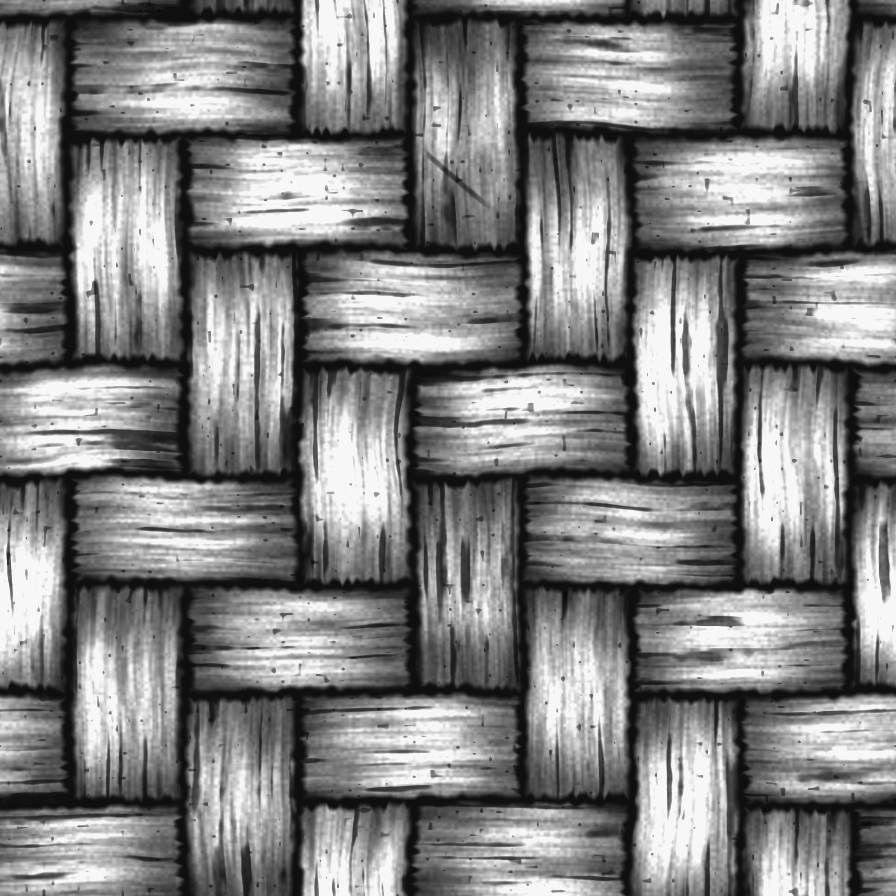
Reproduce this pattern procedurally as a WebGL 2 fragment shader.

```glsl
#version 300 es
precision highp float;
// Seamless grey twill basket weave of worn, fibrous flat strips.

#define CELLS 8.0          // strips across and down, a multiple of 4
#define ORIGIN vec2(0.635, 0.215)
#define DRIFT 0.045        // slow uneven spacing, in cells
#define WARP 0.07          // local bending, in cells
#define GAP 0.012          // half width of the dark gap, in cells
#define FRAY 0.045         // roughness of the strip edges
#define END_TONE 0.35
#define MID_TONE 0.90
#define STREAKS 1.35       // contrast of the fibres
#define CRACKS 0.66        // depth of the dark grooves
#define GRAIN 0.24

uniform vec2 u_resolution;
out vec4 fragColor;

const float TAU = 6.28319;
const float NO_WRAP = 1024.0;

float hash(vec3 p) {
    uvec3 v = uvec3(ivec3(p)) * 1664525u + 1013904223u;
    v.x += v.y * v.z;
    v.y += v.z * v.x;
    v.z += v.x * v.y;
    v ^= v >> 16u;
    v.x += v.y * v.z;
    return float(v.x >> 8u) / 16777216.0;
}

// Value noise that repeats after a whole number of lattice steps.
float noise(vec2 p, float period, float seed) {
    vec2 i = floor(p), f = fract(p);
    f = f * f * (3.0 - 2.0 * f);
    vec2 a = mod(i, period), b = mod(i + 1.0, period);
    return mix(mix(hash(vec3(a, seed)), hash(vec3(b.x, a.y, seed)), f.x),
               mix(hash(vec3(a.x, b.y, seed)), hash(vec3(b, seed)), f.x), f.y);
}

// Fibre tone; s.x runs along the strip and s.y across it, in cells.
float fibres(vec2 s, float seed) {
    s.y += 0.05 * (noise(s * vec2(1.6, 2.0), NO_WRAP, seed) - 0.5);
    float broad = noise(s * vec2(0.8, 10.0), NO_WRAP, seed + 1.0);
    float medium = noise(s * vec2(1.6, 23.0), NO_WRAP, seed + 2.0);
    float fine = noise(s * vec2(4.0, 40.0), NO_WRAP, seed + 3.0);
    float streak = 0.4 * broad + 0.35 * medium + 0.25 * fine - 0.5;
    float groove = noise(s * vec2(1.2, 18.0), NO_WRAP, seed + 4.0)
                 + 0.16 * (noise(s * vec2(9.0, 25.0), NO_WRAP, seed + 5.0) - 0.5);
    float crack = 1.0 - smoothstep(0.08, 0.30, groove);
    return (1.0 + STREAKS * streak) * (1.0 - CRACKS * crack);
}

// Faint diagonal scratch on a few strips.
float scratch(vec2 s, float seed) {
    float rare = step(hash(vec3(seed, 3.0, 8.0)), 0.12);
    float start = 0.2 + hash(vec3(seed, 5.0, 8.0));
    float line = 1.0 - smoothstep(0.01, 0.045, abs(s.x - start - 0.8 * s.y));
    return rare * line * smoothstep(0.1, 0.2, s.y) * (1.0 - smoothstep(0.6, 0.75, s.y));
}

float weave(vec2 uv) {
    // Uneven grid, counted downward from the top
    vec2 p = vec2(uv.x, 1.0 - uv.y) * CELLS;
    vec2 bend = vec2(noise(p, CELLS, 11.0), noise(p, CELLS, 12.0)) - 0.5;
    vec2 q = p - ORIGIN - DRIFT * sin(TAU * (p - 1.6) / CELLS) + WARP * bend;
    vec2 cell = floor(q), f = fract(q);

    // Two over, two under, stepping one cell per row
    float phase = mod(cell.x - cell.y, 4.0);
    bool across = phase < 1.5;
    float part = across ? phase : 3.0 - phase;
    vec2 s = across ? f : f.yx;
    s.x += part;
    vec2 id = mod(cell - (across ? vec2(part, 0.0) : vec2(0.0, part)), CELLS);
    float seed = 100.0 + 10.0 * (id.x + CELLS * id.y + (across ? CELLS * CELLS : 0.0));

    // Rounded shading: bright crown, dim tucked ends and sides
    float crown = 1.0 + 0.24 * (hash(vec3(id, seed)) - 0.5);
    float run = s.x < crown ? s.x / crown : (2.0 - s.x) / (2.0 - crown);
    float blotch = noise(s * vec2(2.5, 3.0), NO_WRAP, seed + 6.0) - 0.5;
    float tone = mix(END_TONE, MID_TONE, smoothstep(0.0, 0.9, run + 0.3 * blotch));
    float side = min(s.y, 1.0 - s.y), end = min(s.x, 2.0 - s.x);
    tone *= mix(0.55, 1.0, smoothstep(0.0, 0.22, side));
    tone *= 0.86 + 0.28 * hash(vec3(id.yx, seed + 1.0));

    // Fibres, grain and wear
    tone *= fibres(s, seed);
    tone += GRAIN * tone * (noise(s * 31.0, NO_WRAP, seed + 7.0) - 0.5);
    float speck = noise(s * vec2(13.0, 19.0), NO_WRAP, seed + 8.0);
    tone *= 1.0 - 0.5 * smoothstep(0.88, 0.97, speck);
    tone *= 1.0 - 0.5 * scratch(s, seed);

    // Frayed dark gaps
    float sideFray = FRAY * noise(s * vec2(14.0, 5.0), NO_WRAP, seed + 9.0);
    float endFray = 1.6 * FRAY * noise(s * vec2(4.0, 24.0), NO_WRAP, seed + 9.0);
    float inset = min(side - sideFray, end - endFray) - GAP;
    return mix(0.06, tone, smoothstep(-0.025, 0.045, inset));
}

void main() {
    vec2 uv = gl_FragCoord.xy / u_resolution;
    fragColor = vec4(vec3(clamp(weave(uv), 0.03, 0.97)), 1.0);
}
```
